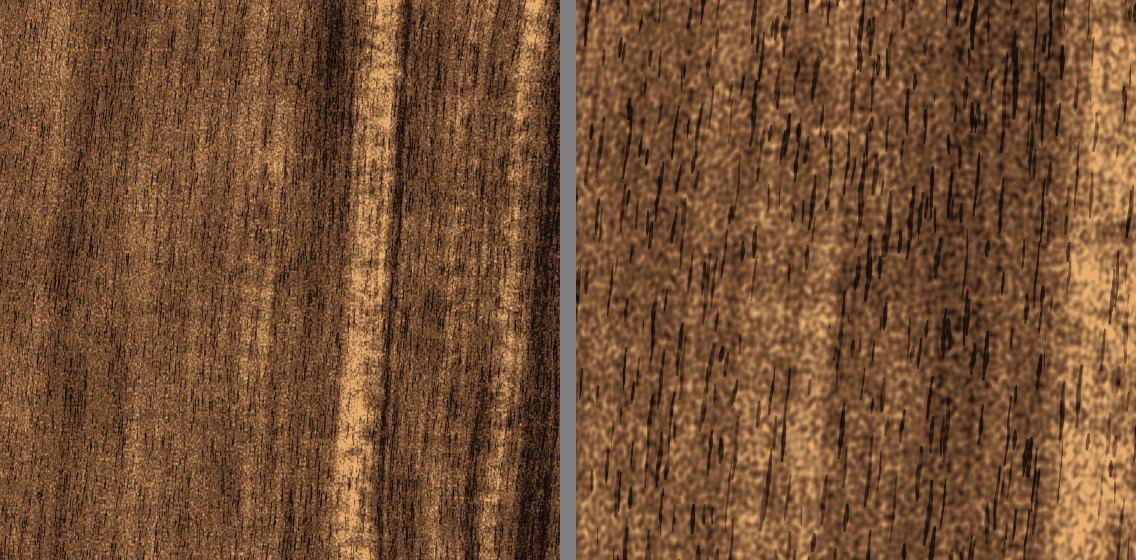
Left: the whole. Right: its middle third, enlarged.
This texture is drawn by a Shadertoy shader. Its source:

```glsl
// Dark figured hardwood: upright, slightly leaning bands of brown and gold.
// A bent grain coordinate carries bands and streaks; capsules make the pores,
// and gradient noise makes the cross ripple and the fine fibre sparkle.

#define BASE_TONE 0.645
#define BAND_CONTRAST 1.12
#define STREAK_AMOUNT 0.42
#define RIPPLE_AMOUNT 0.62
#define CLOUD_AMOUNT 0.30
#define SPARKLE_AMOUNT 0.72
#define PORE_DEPTH 0.66
#define PORE_DENSITY 0.62
#define PORE_WIDTH 0.0012
#define PORE_LENGTH 0.021

const int BAND_COUNT = 14;
// Each band: centre across the grain, half width, change of tone.
const vec3 BANDS[BAND_COUNT] = vec3[](
    vec3(0.015, 0.040, 0.03), vec3(0.085, 0.026, -0.21),
    vec3(0.150, 0.030, -0.07), vec3(0.240, 0.070, 0.06),
    vec3(0.440, 0.030, 0.12), vec3(0.540, 0.040, -0.21),
    vec3(0.630, 0.030, 0.30), vec3(0.679, 0.007, -0.38),
    vec3(0.735, 0.035, -0.14), vec3(0.792, 0.012, 0.15),
    vec3(0.842, 0.020, -0.13), vec3(0.882, 0.015, 0.20),
    vec3(0.925, 0.012, -0.20), vec3(0.962, 0.034, -0.42));

const vec3 WOOD[6] = vec3[](
    vec3(0.14, 0.09, 0.06), vec3(0.26, 0.16, 0.10),
    vec3(0.36, 0.24, 0.15), vec3(0.45, 0.30, 0.19),
    vec3(0.56, 0.39, 0.25), vec3(0.70, 0.52, 0.33));

vec3 hash3(vec2 cell) {
    vec3 p = fract(cell.xyx * vec3(0.1031, 0.1030, 0.0973));
    p += dot(p, p.yxz + 33.33);
    return fract((p.xxy + p.yzz) * p.zyx);
}

float gradientAt(vec2 corner, vec2 offset) {
    return dot(hash3(corner).xy * 2.0 - 1.0, offset);
}

// Gradient noise, centred on zero.
float noise(vec2 p) {
    vec2 i = floor(p), f = p - i;
    vec2 u = f * f * f * (f * (f * 6.0 - 15.0) + 10.0);
    vec2 e = vec2(1.0, 0.0);
    float low = mix(gradientAt(i, f), gradientAt(i + e, f - e), u.x);
    float high = mix(gradientAt(i + e.yx, f - e.yx),
                     gradientAt(i + e.xx, f - e.xx), u.x);
    return mix(low, high, u.y);
}

// Position across the grain: lines lean right and bend as they rise.
float grainCoord(vec2 p) {
    float side = 2.0 * p.x - 1.2;
    float lean = 0.05 + 0.05 * side * side;
    float bend = 0.022 * noise(p * vec2(4.0, 2.5) + 7.0);
    return p.x - lean * p.y * (0.6 + 0.4 * p.y) + bend;
}

float bandTone(float across) {
    float tone = 0.0;
    for (int i = 0; i < BAND_COUNT; i++) {
        float d = (across - BANDS[i].x) / BANDS[i].y;
        tone += BANDS[i].z * exp(-d * d);
    }
    return tone;
}

// Short dark dashes, one per grid cell, thinned out by density.
float pores(vec2 p, vec2 cells, float seed, float density, float blur) {
    vec2 home = floor(p * cells);
    float cover = 0.0;
    for (int y = -1; y <= 1; y++)
    for (int x = -1; x <= 1; x++) {
        vec2 cell = home + vec2(x, y);
        vec3 place = hash3(cell + seed);
        vec3 form = hash3(cell + seed + 51.7);
        vec2 d = p - (cell + place.xy) / cells;
        float halfLength = PORE_LENGTH * mix(0.2, 1.0, form.x * form.x);
        float taper = 1.0 - 0.5 * min(abs(d.y) / halfLength, 1.0);
        d.y -= clamp(d.y, -halfLength, halfLength);
        float width = PORE_WIDTH * mix(0.5, 1.4, form.y) * taper;
        float dash = 1.0 - smoothstep(width - blur, width + blur, length(d));
        cover = max(cover, dash * step(place.z, density) * mix(0.55, 1.0, form.z));
    }
    return cover;
}

vec3 woodColour(float tone) {
    float inside = clamp(tone, 0.0, 1.0);
    vec3 colour = WOOD[0];
    for (int i = 1; i < 6; i++)
        colour = mix(colour, WOOD[i], clamp(inside * 5.0 - float(i - 1), 0.0, 1.0));
    return colour * (1.0 + clamp(tone - inside, -0.7, 0.3));
}

void mainImage(out vec4 fragColor, in vec2 fragCoord) {
    vec2 p = fragCoord / iResolution.y;
    float blur = 0.6 / iResolution.y;
    float across = grainCoord(p);
    float ragged = 0.012 * noise(vec2(p.x * 24.0, p.y * 34.0))
                 + 0.010 * noise(vec2(across * 90.0, p.y * 14.0));
    float bands = BAND_CONTRAST * bandTone(across + ragged);
    float contrast = mix(0.55, 1.25, smoothstep(0.3, 0.7, p.x));

    // Long streaks along the grain, soft clouds and curved cross ripple
    float streak = noise(vec2(across * 42.0, p.y * 1.6))
                 + 0.8 * noise(vec2(across * 120.0, p.y * 6.0));
    float sway = 0.8 * noise(p * vec2(22.0, 9.0) + 5.0);
    float ripple = noise(vec2(across * 17.0, p.y * 36.0 + p.x * 5.0 + sway))
                 + 0.7 * noise(vec2(across * 42.0, p.y * 80.0 + 2.0 * sway) + 19.0);
    float shimmer = clamp(0.45 + 1.6 * bands, 0.28, 0.9) * contrast;
    float tone = BASE_TONE + bands + STREAK_AMOUNT * contrast * streak
               + RIPPLE_AMOUNT * shimmer * ripple
               + CLOUD_AMOUNT * noise(p * vec2(6.0, 5.0) + 3.0);

    // Fine fibre sparkle
    tone += SPARKLE_AMOUNT * (noise(vec2(across * 290.0, p.y * 230.0))
          + 0.55 * noise(p * vec2(170.0, 130.0) + 31.0));

    // Pores, denser in the dark bands and gathered along streaks
    vec2 along = vec2(across - 0.03 * p.y + 0.002 * noise(p * 45.0), p.y);
    float density = PORE_DENSITY * clamp(0.85 - bands - 1.2 * streak, 0.3, 1.6);
    float pore = max(pores(along, vec2(120.0, 28.0), 11.0, density, blur),
                     pores(along, vec2(103.0, 33.0), 83.0, density, blur));
    tone -= PORE_DEPTH * pore;

    fragColor = vec4(woodColour(tone), 1.0);
}
```
